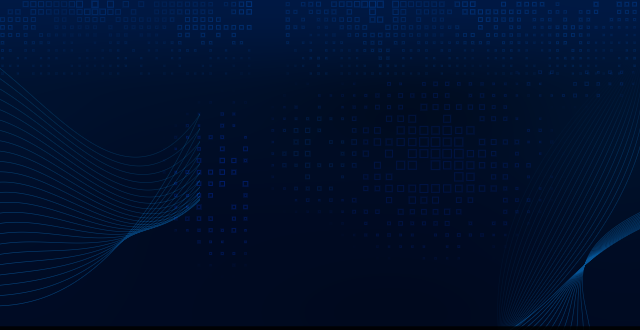
A Shadertoy shader for this background:

```glsl
// Dark navy backdrop with lattices of small outlined squares and thin strands.
// Strands are cubic curves whose control values sweep across each family;
// square sizes follow soft blobs plus a per-cell hash.
#define SPACE vec2(768.0, 396.0)  // design units, y measured from the top
#define LINE_WIDTH 0.7
#define FINE_PITCH 9.25
#define WIDE_PITCH 13.95
#define LEFT_STRANDS 24
#define VEIL_STRANDS 18
#define KNOT_STRANDS 13
#define FINE_BLUE vec3(0.00, 0.20, 0.42)
#define WIDE_BLUE vec3(0.00, 0.11, 0.46)
#define TEAL vec3(0.02, 0.29, 0.38)
#define STRAND_BLUE vec3(0.03, 0.38, 0.60)

float hash(vec2 p) {
    vec3 h = fract(p.xyx * vec3(0.1031, 0.1030, 0.0973));
    h += dot(h, h.yzx + 33.33);
    return fract((h.x + h.y) * h.z);
}

float noise(vec2 p) {
    vec2 i = floor(p), f = fract(p);
    f = f * f * (3.0 - 2.0 * f);
    return mix(mix(hash(i), hash(i + vec2(1, 0)), f.x),
               mix(hash(i + vec2(0, 1)), hash(i + 1.0), f.x), f.y);
}

// Soft elliptical falloff around a centre
float blob(vec2 p, vec2 centre, vec2 radius) {
    vec2 d = (p - centre) / radius;
    return exp(-dot(d, d));
}

// Share of a pixel covered by a thin line at distance d
float stroke(float d, float width) {
    float pixel = SPACE.y / iResolution.y;
    float lo = max(d - 0.5 * width, -0.5 * pixel);
    float hi = min(d + 0.5 * width, 0.5 * pixel);
    return max(hi - lo, 0.0) / pixel;
}

float squareOutline(vec2 p, vec2 centre, float halfSize) {
    vec2 d = abs(p - centre);
    return stroke(max(d.x, d.y) - halfSize, 1.2);
}

vec2 cellCentre(vec2 p, vec2 origin, float pitch) {
    return origin + pitch * floor((p - origin) / pitch + 0.5);
}

// Curves across = f(along); controls blend from first through bend to last
float strands(vec2 p, float start, float span, vec4 first, vec4 bend, vec4 last,
              int count, vec2 strength) {
    float s = (p.x - start) / span, r = 1.0 - s;
    if (s < 0.0 || s > 1.0) return 0.0;
    vec4 basis = vec4(r * r * r, 3.0 * r * r * s, 3.0 * r * s * s, s * s * s);
    float sum = 0.0;
    for (int i = 0; i < count; i++) {
        float t = float(i) / float(count - 1);
        vec4 c = mix(mix(first, bend, t), mix(bend, last, t), t);
        float slope = 3.0 * dot(c.yzw - c.xyz, vec3(r * r, 2.0 * r * s, s * s)) / span;
        float d = (p.y - dot(c, basis)) * inversesqrt(1.0 + slope * slope);
        sum += stroke(d, LINE_WIDTH) * mix(strength.x, strength.y, t);
    }
    return sum;
}

vec3 backdrop(vec2 p) {
    float y = p.y / SPACE.y;
    vec3 col = mix(vec3(0.0, 0.095, 0.262), vec3(0.0, 0.064, 0.172), smoothstep(0.0, 0.30, y));
    col = mix(col, vec3(0.0, 0.040, 0.132), smoothstep(0.18, 0.72, y));
    col *= 1.0 - 0.25 * blob(p, vec2(490, 130), vec2(150, 55));
    col *= 1.0 - 0.12 * blob(p, vec2(470, 375), vec2(140, 60));
    col += vec3(0.0, 0.018, 0.022) * blob(p, vec2(740, 190), vec2(130, 120));
    return col + vec3(0.0, 0.012, 0.024) * blob(p, vec2(20, 220), vec2(110, 150));
}

// Fine squares hanging from the top edge, with a gap between two panels
vec3 topLattice(vec2 p) {
    vec2 c = cellCentre(p, vec2(3.0, 5.0), FINE_PITCH);
    float patches = noise(c / 38.0 + 4.0);
    float dense = 0.55 + 0.5 * blob(c, vec2(120, 10), vec2(140, 60))
                + 0.45 * blob(c, vec2(470, 10), vec2(80, 60));
    float size = 3.6 * (1.0 - c.y / 92.0) * dense + 1.5 * (patches - 0.5);
    float shown = step(0.25, hash(c)) * step(c.y, 92.0);
    shown *= 1.0 - step(300.0, c.x) * step(c.x, 337.0);
    float glow = (0.14 + 0.40 * patches) * (1.0 - 0.5 * c.y / 92.0);
    return FINE_BLUE * glow * shown * squareOutline(p, c, clamp(size, 0.7, 3.6));
}

// Wide squares: small ones at left, larger ones towards the centre
vec3 midLattice(vec2 p) {
    bool leftPanel = p.x < 318.0;
    vec2 c = cellCentre(p, leftPanel ? vec2(238.8, 136.8) : vec2(341.3, 142.5), WIDE_PITCH);
    float left = leftPanel ? blob(c, vec2(268, 220), vec2(62, 85)) * step(c.x, 300.0) : 0.0;
    float centre = leftPanel ? 0.0 : blob(c, vec2(520, 190), vec2(105, 88));
    float side = leftPanel ? 0.0 : blob(c, vec2(380, 180), vec2(58, 72));
    float corner = 0.35 * blob(c, vec2(690, 95), vec2(80, 32));
    float field = max(max(left * 0.55, centre), max(side * 0.45, corner));
    float size = 5.3 * field + 1.2 * (hash(c + 7.0) - 0.6);
    float shown = step(0.25, hash(c)) * smoothstep(0.08, 0.22, field) * step(95.0, c.y + 60.0 * corner);
    vec3 hue = mix(WIDE_BLUE, TEAL, 0.45 * smoothstep(0.3, 0.8, side) + corner);
    float glow = 0.27 + 0.30 * left;
    return hue * glow * shown * squareOutline(p, c, clamp(size, 0.8, 5.2));
}

void mainImage(out vec4 fragColor, in vec2 fragCoord) {
    vec2 p = fragCoord / iResolution.xy * SPACE;
    p.y = SPACE.y - p.y;
    vec3 col = backdrop(p) + topLattice(p) + midLattice(p);

    // Left sheet, teal above and blue below
    float sheet = strands(p, 0.0, 240.0, vec4(82, 146, 253, 137), vec4(225, 185, 358, 343),
                          vec4(367, 364, 310, 137), LEFT_STRANDS, vec2(0.60, 0.70));
    vec3 sheetHue = mix(TEAL, STRAND_BLUE, smoothstep(130.0, 300.0, p.y));
    col += sheetHue * min(sheet, 0.8) * mix(0.85, 0.55, p.x / 240.0);

    // Right veil falling to the bottom, then the bright knot
    float veil = strands(p.yx, 60.0, 336.0, vec4(765, 640, 590, 598), vec4(770, 730, 650, 606),
                         vec4(775, 795, 735, 618), VEIL_STRANDS, vec2(0.12, 0.60));
    col += STRAND_BLUE * min(veil, 1.0) * 0.65 * smoothstep(60.0, 200.0, p.y);
    float knot = strands(p.yx, 245.0, 151.0, vec4(840, 690, 690, 612), vec4(815, 680, 695, 660),
                         vec4(790, 670, 700, 708), KNOT_STRANDS, vec2(0.8, 0.6));
    col += STRAND_BLUE * min(knot, 1.0) * 0.75;

    // Dark strip along the lower edge
    col *= 1.0 - 0.85 * smoothstep(390.5, 392.5, p.y);
    fragColor = vec4(col, 1.0);
}
```
